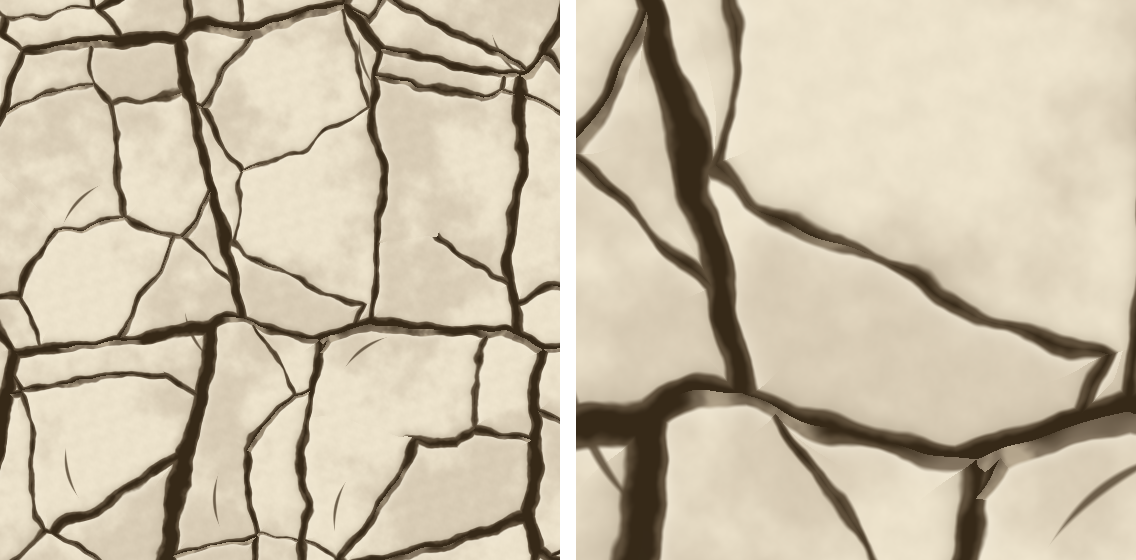
Left: the whole. Right: its middle third, enlarged.
Give the GLSL for this texture, as a WebGL 2 fragment shader.

```glsl
#version 300 es
precision highp float;
// Dry cracked mud: wide cracks follow the borders of large cellular-noise plates,
// and each plate is split again by its own finer cells, giving T-shaped joints.
// Layered sines bend the cracks, roughen their walls and mottle the clay.

uniform vec2 u_resolution;
out vec4 fragColor;

vec2 hash2(vec2 p) {
    vec2 q = vec2(dot(p, vec2(127.1, 311.7)), dot(p, vec2(269.5, 183.3)));
    return fract(sin(q) * 43758.5);
}

// Layered, rotated sines, roughly -1 to 1.
float waves(vec2 p) {
    float sum = 0.0, amp = 0.5;
    for (int i = 0; i < 5; i++) {
        p = mat2(0.8, 0.6, -0.6, 0.8) * p * 1.7 + 1.9;
        sum += amp * sin(p.x + 1.4 * sin(p.y * 0.9));
        amp *= 0.6;
    }
    return sum;
}

vec2 cellPoint(vec2 cell, vec2 scale, vec2 seed) {
    return (cell + 0.5 + 0.8 * (hash2(cell + seed) - 0.5)) / scale;
}

// Signed distance to the nearest crack wall, negative inside the crack.
float cellCracks(vec2 p, vec2 scale, float halfWidth, float missing, vec2 seed,
                 out vec2 id, out vec2 normal) {
    vec2 base = floor(p * scale), site = vec2(0.0);
    float nearest = 1e3;
    id = base;
    for (int y = -2; y <= 2; y++)
    for (int x = -2; x <= 2; x++) {
        vec2 cell = base + vec2(x, y);
        vec2 c = cellPoint(cell, scale, seed);
        float d = distance(p, c);
        if (d < nearest) { nearest = d; id = cell; site = c; }
    }
    float gap = 1e3;
    normal = vec2(0.0, 1.0);
    for (int y = -2; y <= 2; y++)
    for (int x = -2; x <= 2; x++) {
        if (x == 0 && y == 0) continue;
        vec2 cell = id + vec2(x, y);
        vec2 c = cellPoint(cell, scale, seed);
        vec2 n = normalize(c - site);
        vec2 r = hash2(id + cell + seed * 2.0 + 0.37);
        float w = r.x < missing ? -0.03 : halfWidth * mix(0.6, 1.4, r.y);
        float g = dot(0.5 * (site + c) - p, n) - w;
        if (g < gap) { gap = g; normal = n; }
    }
    return gap;
}

// Short tapering hairline cracks scattered on a grid.
float hairCracks(vec2 p) {
    vec2 cell = floor(p * 4.0);
    vec2 r = hash2(cell + 71.0);
    if (r.x < 0.5) return 1.0;
    vec2 q = p - (cell + 0.35 + 0.3 * hash2(cell + 13.0)) / 4.0;
    float angle = 0.5 + r.y * 2.2;
    vec2 dir = vec2(cos(angle), sin(angle));
    float along = dot(q, dir) / 0.04;
    float across = dot(q, vec2(-dir.y, dir.x)) + 0.006 * along * along;
    return abs(across) - 0.0025 * (1.0 - along * along);
}

void main() {
    vec2 uv = gl_FragCoord.xy / u_resolution.y;
    float soft = max(0.0016, 0.8 / u_resolution.y);
    vec2 p = uv + 0.017 * vec2(waves(uv * 9.0), waves(uv * 9.0 + 7.3));

    // Wide cracks, then finer ones seeded by the plate they split
    vec2 plate, piece, normal, fineNormal;
    float gap = cellCracks(p, vec2(3.3, 2.4), 0.0098, 0.0, vec2(5.0), plate, normal);
    vec2 seed = floor(hash2(plate + 31.0) * 60.0);
    float fine = cellCracks(p, vec2(4.6, 3.8), 0.0056, 0.15, seed, piece, fineNormal);
    if (fine < gap) { gap = fine; normal = fineNormal; }
    gap += 0.0018 * waves(uv * 38.0);
    float hair = hairCracks(uv);

    // Clay: broad mottling, faint grain and a slight tone per piece
    float mottle = waves(uv * 7.0 + 3.0) + 0.35 * waves(uv * 34.0);
    mottle += 0.5 * (hash2(piece + seed).x - 0.5);
    vec3 clay = mix(vec3(0.85, 0.80, 0.71), vec3(0.925, 0.885, 0.795),
                    smoothstep(-0.65, 0.45, mottle));
    clay += 0.012 * waves(uv * 90.0);

    // Plate rims: pale where they face the light, tan on the far side
    float facing = dot(normal, normalize(vec2(-0.6, 0.8)));
    float rim = exp(-max(gap, 0.0) * 190.0);
    clay = mix(clay, vec3(0.95, 0.92, 0.85), 0.7 * rim * smoothstep(-0.1, 0.6, facing));
    clay = mix(clay, vec3(0.72, 0.67, 0.58), 0.6 * rim * smoothstep(0.2, -0.7, facing));

    // Crack floor, with crumbled sunlit walls along level cracks
    float depth = -gap + 0.002 * waves(uv * 55.0 + 2.0);
    vec3 crack = mix(vec3(0.37, 0.31, 0.23), vec3(0.21, 0.16, 0.095),
                     smoothstep(0.001, 0.0065, depth));
    float lit = smoothstep(0.45, 0.9, dot(normal, vec2(-0.25, 0.97)));
    lit *= smoothstep(-0.2, 0.35, waves(uv * 10.0 + 5.0));
    vec3 wall = mix(vec3(0.54, 0.48, 0.40), vec3(0.76, 0.70, 0.60),
                    smoothstep(-0.4, 0.5, waves(uv * 47.0)));
    crack = mix(crack, wall, 0.9 * lit);

    vec3 color = mix(clay, vec3(0.35, 0.29, 0.21), 0.85 * smoothstep(soft, -soft, hair));
    color = mix(color, crack, smoothstep(soft, -soft, gap));
    fragColor = vec4(color, 1.0);
}
```
